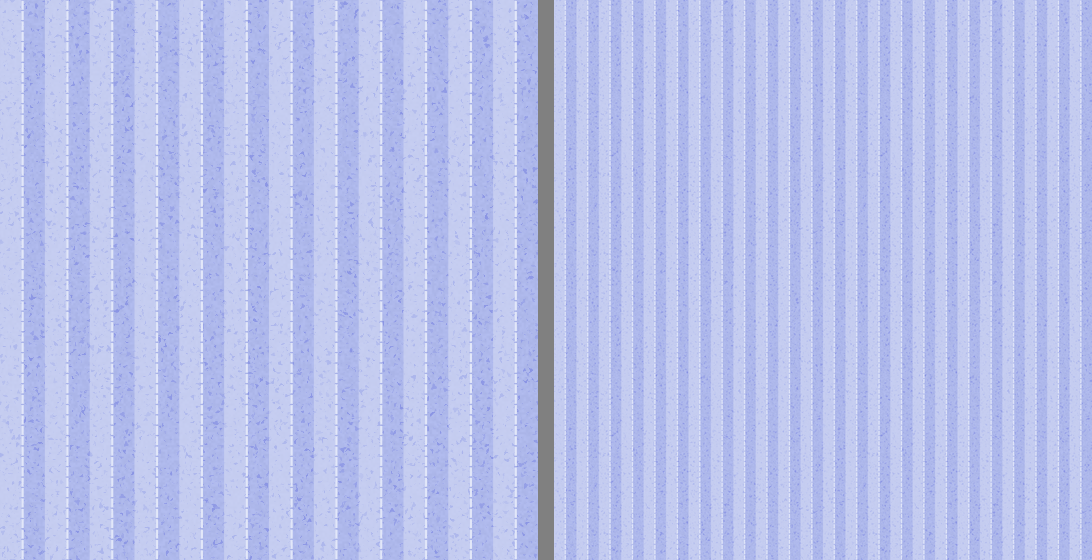
Left: one tile. Right: repeated 2 by 2.
Write a Shadertoy shader that draws this pattern.

```glsl
// Periwinkle ticking stripes: twelve light and dark bands joined by pale dashed
// stitching, under irregular paper flecks and fine grain. Flecks sit on wrapped
// cell grids, so every layer tiles in both directions.

// Integer hash: four random values per cell and layer
vec4 cellHash(vec2 cell, float layer) {
    uvec4 v = uvec4(uint(cell.x), uint(cell.y), uint(layer), 7u);
    v = v * 1664525u + 1013904223u;
    v += v.yzxy * v.wxyz;
    v ^= v >> 16u;
    v += v.yzxy * v.wxyz;
    v ^= v >> 16u;
    return vec4(v >> 8u) / 16777216.0;
}

// Coverage of scattered, lumpy, elongated flecks; size is in cells
float flecks(vec2 uv, vec2 grid, float density, float size, float layer) {
    vec2 q = uv * grid, id = floor(q);
    float soft = 0.7 * grid.y / iResolution.y, cover = 0.0;
    for (int j = -1; j <= 1; j++)
    for (int i = -1; i <= 1; i++) {
        vec2 cell = id + vec2(i, j), wrapped = mod(cell, grid);
        vec4 place = cellHash(wrapped, layer);
        vec4 form = cellHash(wrapped, layer + 1.0);
        if (place.z > density) continue;
        vec2 d = q - cell - place.xy;
        float turn = 6.2832 * place.w, c = cos(turn), s = sin(turn);
        d = mat2(c, -s, s, c) * d;
        d.y += 1.2 * (form.z - 0.5) * d.x * d.x / size;
        d.y *= mix(1.2, 3.0, form.x);
        float lump = 1.0 + 0.28 * sin(3.0 * atan(d.y, d.x + 1e-5) + 6.2832 * form.w);
        float radius = size * mix(0.45, 1.15, form.y * form.y) * lump;
        float shape = 1.0 - smoothstep(-soft, soft, length(d) - radius);
        cover = max(cover, shape * mix(0.35, 1.0, form.z));
    }
    return cover;
}

// Smooth value noise that wraps on its grid
float grain(vec2 uv, vec2 grid) {
    vec2 q = uv * grid, id = floor(q), f = smoothstep(0.0, 1.0, q - id);
    float a = cellHash(mod(id, grid), 9.0).x;
    float b = cellHash(mod(id + vec2(1, 0), grid), 9.0).x;
    float c = cellHash(mod(id + vec2(0, 1), grid), 9.0).x;
    float d = cellHash(mod(id + 1.0, grid), 9.0).x;
    return mix(mix(a, b, f.x), mix(c, d, f.x), f.y);
}

float box(vec2 p, vec2 halfSize) {
    vec2 d = abs(p) - halfSize;
    return length(max(d, 0.0)) + min(max(d.x, d.y), 0.0);
}

void mainImage(out vec4 fragColor, in vec2 fragCoord) {
    vec2 uv = fragCoord / iResolution.xy;
    float soft = 0.6 * 512.0 / iResolution.y;   // lengths are 1/512 of the height

    // Twelve bands, the dark one filling the right half of each repeat
    float x = fract(uv.x * 12.0);
    float fromDark = (abs(fract(x - 0.255) - 0.5) - 0.245) * 41.0;
    float dark = 1.0 - smoothstep(-soft, soft, fromDark);
    vec3 color = mix(vec3(0.772, 0.802, 0.942), vec3(0.682, 0.722, 0.922), dark);

    // Grain, stronger on the dark band
    color += (grain(uv, vec2(246, 256)) - 0.5) * mix(0.012, 0.035, dark);

    // Coarse and fine flecks in a deeper tint of each band
    float coarse = flecks(uv, vec2(72, 75), 0.85, 0.33, 1.0);
    float fine = flecks(uv, vec2(123, 128), 0.4, 0.27, 3.0);
    float speck = max(coarse, 0.6 * fine);
    color = mix(color, mix(vec3(0.65, 0.69, 0.92), vec3(0.52, 0.56, 0.89), dark), 0.85 * speck);

    // Pale stitches with small blue ticks in the gaps between them
    float across = (x - 0.505) * 41.0;
    float along = fract(uv.y * 54.0) - 0.5;
    float stitch = box(vec2(across, along * 9.48), vec2(0.95, 4.0));
    float tick = box(vec2(across + 0.3, (0.5 - abs(along)) * 9.48), vec2(1.3, 0.6));
    color = mix(color, vec3(0.64, 0.68, 0.91), 0.85 * (1.0 - smoothstep(-soft, soft, tick)));
    color = mix(color, vec3(0.885, 0.905, 0.975), 1.0 - smoothstep(-soft, soft, stitch));

    fragColor = vec4(color, 1.0);
}
```
